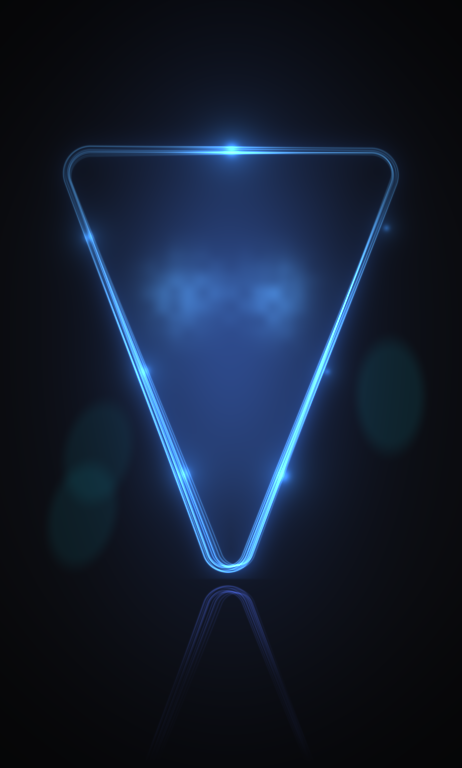
Write a WebGL 2 fragment shader that draws this background.

```glsl
#version 300 es
precision highp float;
// A glowing downward triangle of fine light strands over a dark blue haze.
// Strands are slightly turned copies of one rounded triangle distance field;
// flares, soft clouds, lens discs and a faint floor reflection are added.

uniform vec2 u_resolution;
out vec4 outColor;

// Layout: x is centred, y runs from 0 to 1, both in canvas heights
const float ASPECT = 0.6;
const vec2 CORNER = vec2(0.182, 0.773);
const vec2 TIP = vec2(0.0, 0.286);
const vec2 PIVOT = vec2(0.0, 0.805);
const float FLOOR_Y = 0.246;

// Strands
const int STRANDS = 15;
const float STRAND_WIDTH = 0.0011;
const float STRAND_SPREAD = 0.010;
const float STRAND_TURN = 0.036;

// Colours
const vec3 NIGHT = vec3(0.040, 0.041, 0.050);
const vec3 AMBIENT = vec3(0.025, 0.045, 0.100);
const vec3 HAZE = vec3(0.110, 0.200, 0.390);
const vec3 CLOUD = vec3(0.090, 0.190, 0.260);
const vec3 STRAND = vec3(0.300, 0.620, 0.850);
const vec3 HALO = vec3(0.080, 0.220, 0.480);
const vec3 FLARE = vec3(0.180, 0.470, 0.800);
const vec3 REFLECTION = vec3(0.130, 0.180, 0.420);
const vec3 LENS = vec3(0.005, 0.075, 0.080);

// Flares: x, y, radius, strength
const int FLARES = 7;
const vec4 flares[FLARES] = vec4[](
    vec4(0.001, 0.805, 0.030, 1.00), vec4(-0.185, 0.691, 0.022, 0.60),
    vec4(0.202, 0.703, 0.015, 0.45), vec4(-0.111, 0.517, 0.022, 0.60),
    vec4(0.125, 0.516, 0.015, 0.40), vec4(-0.060, 0.383, 0.026, 0.65),
    vec4(0.069, 0.380, 0.026, 0.75));

float hash(vec2 p) {
    return fract(sin(dot(p, vec2(127.1, 311.7))) * 43758.5453);
}

float noise(vec2 p) {
    vec2 i = floor(p), f = fract(p);
    f = f * f * (3.0 - 2.0 * f);
    return mix(mix(hash(i), hash(i + vec2(1, 0)), f.x),
               mix(hash(i + vec2(0, 1)), hash(i + vec2(1, 1)), f.x), f.y);
}

mat2 rotation(float a) {
    float c = cos(a), s = sin(a);
    return mat2(c, s, -s, c);
}

// Gaussian spot with separate radii
float spot(vec2 p, vec2 radius) {
    vec2 q = p / radius;
    return exp(-dot(q, q));
}

// Signed distance to the triangle, rounded a little less toward the tip
float triangle(vec2 p) {
    p.x = abs(p.x);
    vec2 edge = TIP - CORNER, w = p - CORNER;
    vec2 side = w - edge * clamp(dot(w, edge) / dot(edge, edge), 0.0, 1.0);
    vec2 top = vec2(max(w.x, 0.0), w.y);
    float d = min(length(side), length(top));
    bool inside = w.y < 0.0 && edge.x * w.y < edge.y * w.x;
    float radius = mix(0.0265, 0.031, smoothstep(TIP.y, CORNER.y, p.y));
    return (inside ? -d : d) - radius;
}

float strands(vec2 p) {
    float width = max(STRAND_WIDTH, 0.65 / u_resolution.y);
    float sum = 0.0;
    for (int i = 0; i < STRANDS; i++) {
        float id = float(i);
        float turn = (hash(vec2(id, 1.0)) - 0.5) * STRAND_TURN;
        float shift = (hash(vec2(id, 2.0)) - 0.5) * STRAND_SPREAD;
        float d = (triangle(PIVOT + rotation(turn) * (p - PIVOT)) - shift) / width;
        sum += exp(-d * d) * mix(0.15, 0.55, hash(vec2(id, 3.0)));
    }
    return sum;
}

// Soft-edged tilted ellipse
float lens(vec2 p, vec2 center, vec2 radius, float tilt) {
    return smoothstep(1.15, 0.72, length(rotation(tilt) * (p - center) / radius));
}

void main() {
    vec2 p = (gl_FragCoord.xy / u_resolution - vec2(0.5, 0.0)) * vec2(ASPECT, 1.0);
    float d = triangle(p);

    // Haze, denser within the outline
    vec3 col = NIGHT * (1.0 - 0.5 * smoothstep(0.3, 0.6, length(p - vec2(0.0, 0.5))));
    col += AMBIENT * spot(p - vec2(0.0, 0.56), vec2(0.20, 0.40));
    col += HAZE * spot(p - vec2(0.0, 0.55), vec2(0.15, 0.27))
         * mix(0.45, 1.0, smoothstep(0.04, -0.03, d));

    // Paired clouds with a faint bridge
    float clouds = spot(p - vec2(-0.068, 0.613), vec2(0.043, 0.050))
                 + spot(p - vec2(0.063, 0.610), vec2(0.035, 0.048))
                 + 0.4 * spot(p - vec2(0.0, 0.625), vec2(0.10, 0.040));
    col += CLOUD * clouds * mix(0.65, 1.15, noise(p * 55.0));

    // Lens discs
    col += LENS * (lens(p, vec2(0.207, 0.484), vec2(0.046, 0.077), 0.0)
         + 0.7 * lens(p, vec2(-0.173, 0.411), vec2(0.045, 0.070), 0.25)
         + 0.8 * lens(p, vec2(-0.193, 0.329), vec2(0.045, 0.072), 0.25));

    // Strands above the floor, their dim mirror image below it
    vec2 mirrored = vec2(p.x, FLOOR_Y + abs(p.y - FLOOR_Y));
    float light = strands(mirrored);
    float above = smoothstep(-0.002, 0.002, p.y - FLOOR_Y);
    float power = mix(0.28, 1.0, smoothstep(0.77, 0.50, p.y))
                + 0.5 * spot(p - PIVOT, vec2(0.06));
    float fade = mix(0.12, 0.8, smoothstep(0.10, FLOOR_Y, p.y)) * smoothstep(0.0, 0.06, p.y);
    col += light * mix(REFLECTION * fade, STRAND * power, above);
    col += HALO * exp(-abs(d) / 0.011) * power * above * 0.7;

    // Flares: a wide glow around a small core
    for (int i = 0; i < FLARES; i++) {
        vec4 f = flares[i];
        float r = length(p - f.xy) / f.z;
        col += FLARE * f.w * (0.55 * exp(-r * 1.3) + 0.65 * exp(-r * r * 12.0));
    }

    outColor = vec4(min(col, 1.0), 1.0);
}
```
